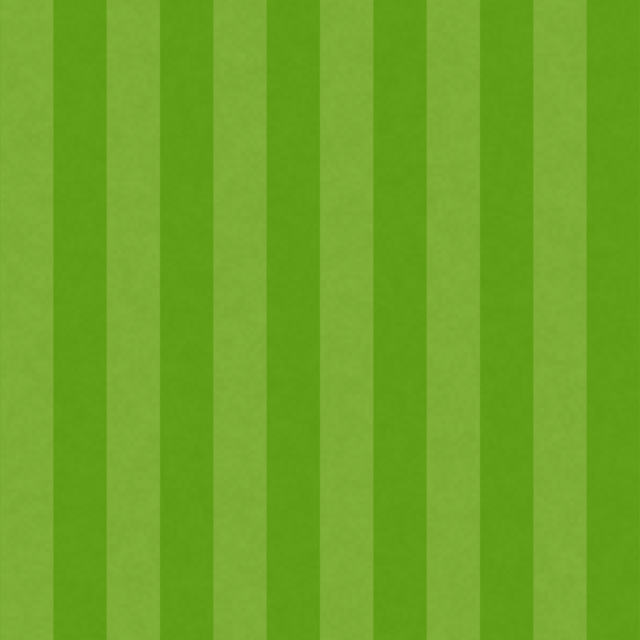
A three.js fragment shader for this pattern:

```glsl
// Upright stripes of equal width in light and deep green, light one first.
// A folded repeat gives each stripe's edge distance; two octaves of value
// noise add a faint paper-like mottle, with slightly wavering edges.

#define REPEATS 6.0
#define LIGHT_GREEN vec3(0.49, 0.68, 0.21)
#define DEEP_GREEN vec3(0.38, 0.62, 0.09)
#define EDGE_SOFTNESS 0.0015
#define EDGE_WAVER 0.0008
#define GRAIN_SCALE 150.0
#define GRAIN_AMOUNT 0.022
#define MOTTLE_SCALE 45.0
#define MOTTLE_AMOUNT 0.014

varying vec2 vUv;

float hash(vec2 p) {
  vec3 q = fract(vec3(p.xyx) * 0.1031);
  q += dot(q, q.yzx + 33.33);
  return fract((q.x + q.y) * q.z);
}

float valueNoise(vec2 p) {
  vec2 cell = floor(p);
  vec2 f = fract(p);
  f = f * f * (3.0 - 2.0 * f);
  float low = mix(hash(cell), hash(cell + vec2(1.0, 0.0)), f.x);
  float high = mix(hash(cell + vec2(0.0, 1.0)), hash(cell + vec2(1.0, 1.0)), f.x);
  return mix(low, high, f.y);
}

// Signed distance to the nearest light stripe edge, negative inside, in canvas units
float lightStripeDistance(float x) {
  float fromCentre = abs(fract(x * REPEATS + 0.25) - 0.5);
  return (fromCentre - 0.25) / REPEATS;
}

void main() {
  float grain = valueNoise(vUv * GRAIN_SCALE) - 0.5;
  float mottle = valueNoise(vUv * MOTTLE_SCALE + 17.0) - 0.5;

  // Stripes with soft, barely uneven edges
  float edge = lightStripeDistance(vUv.x) + grain * EDGE_WAVER;
  float deep = smoothstep(-EDGE_SOFTNESS, EDGE_SOFTNESS, edge);
  vec3 color = mix(LIGHT_GREEN, DEEP_GREEN, deep);

  // Faint surface texture, calmer on the deep stripes
  float texture = grain * GRAIN_AMOUNT + mottle * MOTTLE_AMOUNT;
  color += texture * mix(1.0, 0.7, deep);

  gl_FragColor = vec4(color, 1.0);
}
```
